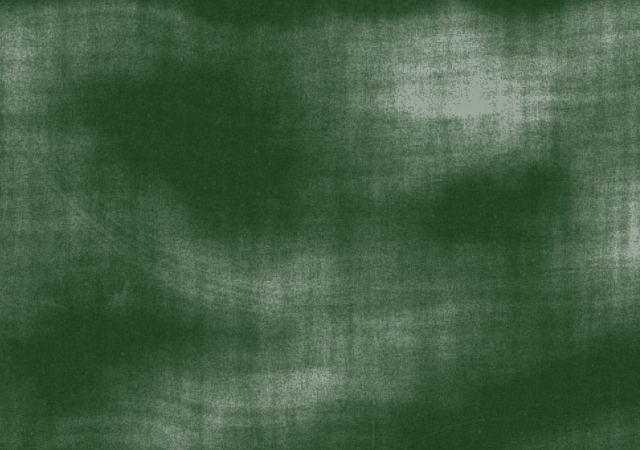
Give the GLSL for this texture, as a Shadertoy shader.

```glsl
const vec3 BOARD_GREEN = vec3(0.105, 0.240, 0.110);
const vec3 CHALK_PALE = vec3(0.600, 0.655, 0.600);

float hash(vec2 p) {
    vec3 q = fract(vec3(p.xyx) * 0.1031);
    q += dot(q, q.yzx + 33.33);
    return fract((q.x + q.y) * q.z);
}

float valueNoise(vec2 p) {
    vec2 cell = floor(p), f = fract(p);
    f = f * f * (3.0 - 2.0 * f);
    float low = mix(hash(cell), hash(cell + vec2(1, 0)), f.x);
    float high = mix(hash(cell + vec2(0, 1)), hash(cell + vec2(1, 1)), f.x);
    return mix(low, high, f.y);
}

// Layered noise centred on zero
float layers(vec2 p) {
    float sum = 0.0, weight = 0.5;
    for (int i = 0; i < 5; i++) {
        sum += weight * (valueNoise(p) - 0.5);
        p = mat2(1.6, 1.2, -1.2, 1.6) * p + 17.3;
        weight *= 0.55;
    }
    return sum;
}

vec2 sineWarp(vec2 p, float amount) {
    for (int i = 1; i < 4; i++) {
        float k = float(i) * 5.3;
        p += amount / float(i) * sin(p.yx * k + vec2(1.3, 4.1) * float(i));
    }
    return p;
}

vec2 rotate(vec2 p, float angle) {
    float c = cos(angle), s = sin(angle);
    return vec2(c * p.x + s * p.y, c * p.y - s * p.x);
}

// Soft elliptical patch
float patchAt(vec2 p, vec2 centre, vec2 radius, float angle) {
    vec2 q = rotate(p - centre, angle) / radius;
    return exp(-dot(q, q));
}

// Curved band of fine wiping lines
float swipe(vec2 p, vec2 centre, float radius, float width, float angle, float span) {
    vec2 q = rotate(p - centre, angle);
    float across = (length(q) - radius) / width;
    float along = atan(q.y, q.x) / span;
    float lines = valueNoise(vec2(length(q) * 170.0, along * 2.0 + 40.0));
    return exp(-across * across - along * along * along * along) * smoothstep(0.2, 0.95, lines);
}

// Sparse dust in jittered cells
float dust(vec2 p, float scale) {
    vec2 cell = floor(p * scale);
    vec2 spot = 0.2 + 0.6 * vec2(hash(cell + 3.1), hash(cell + 8.7));
    float size = 0.05 + 0.06 * hash(cell + 5.0);
    float d = length(fract(p * scale) - spot);
    return step(0.90, hash(cell + 21.0)) * (1.0 - smoothstep(size * 0.4, size * 1.6, d));
}

float chalkClouds(vec2 p) {
    float c = 0.235;
    // Pale wiped areas
    c += 0.43 * patchAt(p, vec2(1.02, 0.77), vec2(0.32, 0.17), -0.30);
    c += 0.22 * patchAt(p, vec2(0.10, 0.89), vec2(0.34, 0.11), 0.0);
    c += 0.16 * patchAt(p, vec2(0.03, 0.60), vec2(0.13, 0.30), 0.1);
    c += 0.22 * patchAt(p, vec2(0.62, 0.40), vec2(0.28, 0.09), -0.1);
    c += 0.20 * patchAt(p, vec2(0.78, 0.20), vec2(0.32, 0.10), 0.35);
    c += 0.15 * patchAt(p, vec2(0.45, 0.08), vec2(0.24, 0.11), 0.4);
    c += 0.34 * patchAt(p, vec2(1.41, 0.46), vec2(0.11, 0.18), 0.2);
    c += 0.25 * patchAt(p, vec2(1.38, 0.90), vec2(0.22, 0.11), 0.0);
    // Clean dark areas
    c -= 0.23 * patchAt(p, vec2(0.40, 0.72), vec2(0.32, 0.14), -0.15);
    c -= 0.20 * patchAt(p, vec2(1.03, 0.51), vec2(0.11, 0.08), 0.0);
    c -= 0.22 * patchAt(p, vec2(1.20, 0.60), vec2(0.13, 0.11), 0.0);
    c -= 0.18 * patchAt(p, vec2(0.20, 0.22), vec2(0.25, 0.13), 0.1);
    c -= 0.22 * patchAt(p, vec2(1.26, 0.11), vec2(0.34, 0.10), 0.25);
    return c - 0.20 * smoothstep(0.95, 1.01, p.y);
}

// Faint random strokes
float scratches(vec2 p) {
    float sum = 0.0;
    for (int i = 0; i < 18; i++) {
        vec2 seed = vec2(float(i), 7.0);
        vec2 centre = vec2(1.42 * hash(seed), hash(seed + 31.0));
        float upright = step(0.55, hash(seed + 53.0));
        float angle = mix(-0.5 + hash(seed + 71.0), 1.57, upright);
        vec2 q = rotate(p - centre, angle);
        q.y += 1.2 * q.x * q.x * (1.0 - upright);
        sum += exp(-pow(q.y / 0.0025, 2.0) - pow(q.x / 0.09, 2.0)) * hash(seed + 97.0);
    }
    return sum;
}

void mainImage(out vec4 fragColor, in vec2 fragCoord) {
    vec2 p = fragCoord / iResolution.y;
    p.x *= 1.4222 * iResolution.y / iResolution.x;
    vec2 bent = sineWarp(p, 0.018);
    vec2 drift = vec2(layers(p * 6.0), layers(p * 6.0 + 40.0));
    float chalk = chalkClouds(bent + 0.10 * drift);

    // Mottling, then a curve that deepens the clean board
    chalk += 0.20 * layers(bent * 7.0 + 5.0) + 0.10 * layers(p * vec2(22.0, 15.0) + 60.0);
    chalk = 1.72 * pow(max(chalk, 0.11), 1.5);

    // Crossed wiping streaks
    float streaks = layers(bent * vec2(5.0, 48.0)) + 0.85 * layers(p * vec2(54.0, 4.0) + 9.0);
    chalk *= 1.0 + 0.75 * streaks;

    // Eraser arcs and strokes
    chalk += 0.17 * swipe(p, vec2(0.72, 1.13), 0.80, 0.035, -2.04, 0.50);
    chalk += 0.15 * swipe(p, vec2(1.35, -0.60), 1.00, 0.022, 1.57, 0.22);
    chalk += 0.15 * swipe(p, vec2(1.40, 1.70), 0.92, 0.012, -1.99, 0.20);
    chalk += 0.18 * swipe(p, vec2(0.08, 0.42), 0.20, 0.018, -0.30, 0.28);
    chalk += 0.08 * scratches(p);

    // Woven grain and dust
    float grain = valueNoise(p * 340.0) + 0.5 * valueNoise(p * vec2(120.0, 350.0))
                + 0.5 * valueNoise(p * vec2(350.0, 120.0)) - 1.0;
    chalk += grain * (0.065 + 0.34 * chalk) + 0.12 * dust(p, 34.0);
    fragColor = vec4(mix(BOARD_GREEN, CHALK_PALE, clamp(chalk, 0.03, 1.0)), 1.0);
}
```
